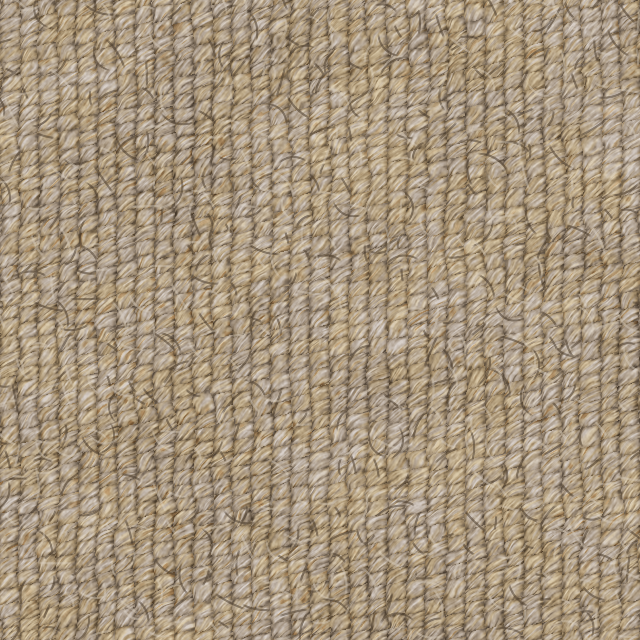
A WebGL 2 fragment shader for this texture:

```glsl
#version 300 es
precision highp float;
// Ribbed wool carpet: upright columns of plump loops of twisted yarn.
// Each loop is a rounded cell shaded by slanted plies and stretched fibre noise,
// with uneven rows, drifting tints and loose hairs lying on top.
#define COLUMNS 33.0
#define ROWS 44.0
#define WOBBLE 0.28
#define SEAM_SLANT 0.32
#define PLY_FREQUENCY 3.3
#define PLY_DEPTH 0.19
#define FIBRE_CONTRAST 0.50
#define HAIR_CELLS 26.0
#define HAIR_WIDTH 0.022

uniform vec2 u_resolution;
out vec4 fragColor;

const float TAU = 6.2831853;
const vec3 SHADOW = vec3(0.27, 0.22, 0.165);
const vec3 WOOL = vec3(0.645, 0.575, 0.48);
const vec3 HIGHLIGHT = vec3(0.85, 0.81, 0.75);
const vec3 GREY_TINT = vec3(0.99, 1.0, 1.05);
const vec3 TAN_TINT = vec3(1.01, 0.98, 0.89);
const vec3 BROWN_TINT = vec3(0.88, 0.76, 0.62);

float hash(vec2 p) {
  vec3 q = fract(p.xyx * 0.1031);
  q += dot(q, q.yzx + 33.33);
  return fract((q.x + q.y) * q.z);
}

float noise(vec2 p) {
  vec2 i = floor(p), f = fract(p);
  f = f * f * (3.0 - 2.0 * f);
  return mix(mix(hash(i), hash(i + vec2(1, 0)), f.x),
             mix(hash(i + vec2(0, 1)), hash(i + vec2(1, 1)), f.x), f.y);
}

// Coverage of short curved hairs, one candidate per cell
float hairs(vec2 uv, float seed, float density) {
  vec2 p = uv * HAIR_CELLS + seed;
  vec2 cell = floor(p);
  float cover = 0.0;
  for (int j = -1; j <= 1; j++)
  for (int i = -1; i <= 1; i++) {
    vec2 id = cell + vec2(i, j);
    float angle = TAU * hash(id + 3.7);
    vec2 dir = vec2(cos(angle), sin(angle));
    vec2 d = p - id - vec2(hash(id + 11.3), hash(id + 27.9));
    float along = dot(d, dir);
    float across = dot(d, vec2(-dir.y, dir.x));
    across += (hash(id + 41.1) - 0.5) * 1.6 * along * along;
    float reach = mix(0.25, 0.75, hash(id + 53.0));
    float line = 1.0 - smoothstep(HAIR_WIDTH, HAIR_WIDTH * 3.0, abs(across));
    line *= 1.0 - smoothstep(reach * 0.7, reach, abs(along));
    cover = max(cover, line * step(hash(id + 67.0), density));
  }
  return cover;
}

vec3 carpet(vec2 uv) {
  // Uneven columns, then rows shifted and stretched within each column
  vec2 p = uv * vec2(COLUMNS, ROWS);
  p.x += WOBBLE * (noise(uv * vec2(9.0, 15.0)) - 0.5);
  p.x += WOBBLE * 0.8 * (noise(p * 1.1 + 7.0) - 0.5);
  float column = floor(p.x);
  float x = fract(p.x) - 0.5;
  p.y += 0.55 * hash(vec2(column, 5.0)) - SEAM_SLANT * x;
  p.y += 0.7 * (noise(vec2(column * 7.3, p.y * 0.45)) - 0.5);
  vec2 loopId = vec2(column, floor(p.y));
  float y = fract(p.y) - 0.5;
  float random = hash(loopId + 19.0);

  // Rounded body; some seams between loops are shallower
  float fuzz = 0.16 * (noise(uv * 190.0) - 0.5);
  vec2 edge = pow(abs(vec2(x, y)) * 2.0, vec2(3.5));
  edge.y *= mix(0.35, 1.0, random);
  float radius = pow(edge.x + edge.y, 1.0 / 3.5) + fuzz;
  float body = 1.0 - smoothstep(0.55, 1.1, radius);

  // Twisted plies rising to the right, with fibres running along them
  vec2 q = vec2(x, y * COLUMNS / ROWS);
  float angle = 0.62 + 0.5 * (hash(loopId + 31.0) - 0.5) - 0.35 * x;
  vec2 dir = vec2(cos(angle), sin(angle));
  float along = dot(q, dir);
  float across = dot(q, vec2(-dir.y, dir.x));
  across += 0.10 * (noise(p * 2.3 + 90.0) - 0.5);
  float ply = 0.5 + 0.5 * cos(TAU * (across * PLY_FREQUENCY + random));
  vec2 offset = loopId * vec2(17.0, 29.0);
  float fibre = noise(vec2(along * 3.0, across * 13.0) + offset);
  float grain = noise(uv * vec2(330.0, 300.0) + 40.0);

  // Tone from relief, fibres and broad patches
  float tone = 0.05 + 0.40 * body + PLY_DEPTH * ply + 0.10 * y * body;
  tone += FIBRE_CONTRAST * (fibre - 0.5) * mix(0.6, 1.0, body) + 0.15;
  tone += 0.16 * (grain - 0.5) + 0.12 * (random - 0.5);
  tone += 0.12 * (noise(uv * vec2(7.0, 10.0) + 60.0) - 0.5);
  tone = clamp(tone, 0.0, 1.0);
  vec3 color = mix(SHADOW, WOOL, min(tone * 2.0, 1.0));
  color = mix(color, HIGHLIGHT, max(tone * 2.0 - 1.0, 0.0));

  // Grey to tan drift and rare brown strands
  float strand = noise(vec2(along * 2.0, across * 8.0) + offset + 130.0);
  float warmth = 0.6 * strand + 0.4 * noise(uv * 24.0 + 15.0);
  color *= mix(GREY_TINT, TAN_TINT, smoothstep(0.25, 0.75, warmth));
  float brown = smoothstep(0.78, 0.95, strand) * noise(uv * 12.0 + 80.0);
  color *= mix(vec3(1.0), BROWN_TINT, brown);

  // Loose dark and pale hairs
  color = mix(color, SHADOW * 1.15, 0.55 * hairs(uv, 100.0, 0.45));
  return mix(color, HIGHLIGHT, 0.40 * hairs(uv, 200.0, 0.55));
}

void main() {
  fragColor = vec4(carpet(gl_FragCoord.xy / u_resolution), 1.0);
}
```
